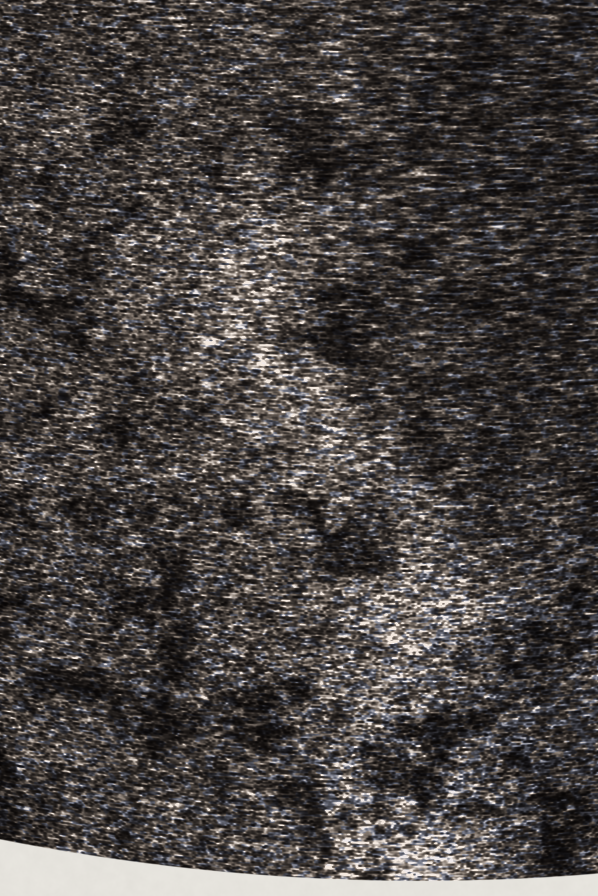
This texture is drawn by a WebGL 2 fragment shader. Its source:

```glsl
#version 300 es
precision highp float;

uniform vec2 u_resolution;
out vec4 fragColor;

#define STREAK_FREQ vec2(115.0, 430.0)
#define DASH_FREQ vec2(60.0, 375.0)
#define SPECKLE_FREQ vec2(290.0, 460.0)
#define BLOTCH_FREQ 21.0
#define GRAIN_CONTRAST 0.74
#define BASE_LOG_TONE -1.58
#define SHOULDER 0.22
#define WARM_TINT vec3(1.07, 0.99, 0.91)
#define COOL_TINT vec3(0.93, 0.98, 1.11)
#define BRIGHT_TINT vec3(1.02, 0.99, 0.96)
#define PAPER_COLOR vec3(0.90, 0.89, 0.865)

float hash(vec2 p) {
    return fract(sin(dot(p, vec2(127.1, 311.7))) * 43758.5453);
}

float noise(vec2 p) {
    vec2 cell = floor(p);
    vec2 f = fract(p);
    f = f * f * (3.0 - 2.0 * f);
    float low = mix(hash(cell), hash(cell + vec2(1.0, 0.0)), f.x);
    float high = mix(hash(cell + vec2(0.0, 1.0)), hash(cell + vec2(1.0, 1.0)), f.x);
    return mix(low, high, f.y);
}

// One line of scratches, shifted by a random phase
float scratchRow(float x, float row) {
    x += 37.0 * hash(vec2(row, 3.0));
    float cell = floor(x);
    float f = smoothstep(0.0, 1.0, x - cell);
    return mix(hash(vec2(cell, row)), hash(vec2(cell + 1.0, row)), f);
}

float scratches(vec2 p) {
    float row = floor(p.y);
    float f = smoothstep(0.0, 1.0, p.y - row);
    return mix(scratchRow(p.x, row), scratchRow(p.x, row + 1.0), f) - 0.5;
}

// Turned octaves keep the patches free of axis alignment
float clouds(vec2 p) {
    float sum = 0.0;
    float weight = 0.5;
    for (int i = 0; i < 4; i++) {
        sum += weight * (noise(p) - 0.5);
        p = mat2(1.6, 1.2, -1.2, 1.6) * p + vec2(17.3, 9.1);
        weight *= 0.65;
    }
    return sum;
}

// Soft diagonal sheen that brightens toward the foot
float sheen(vec2 p) {
    float center = 0.26 + 0.18 * (1.0 - smoothstep(0.28, 0.75, p.y));
    float offset = (p.x - center + 0.10 * clouds(p * 9.0)) / mix(0.11, 0.085, p.y);
    float strength = 0.75 - 0.55 * smoothstep(0.62, 0.85, p.y);
    strength += 0.75 * (1.0 - smoothstep(0.02, 0.17, p.y));
    vec2 hotspot = (p - vec2(0.268, 0.68)) / vec2(0.022, 0.03);
    vec2 lowspot = (p - vec2(0.49, 0.325)) / vec2(0.05, 0.045);
    return strength * exp(-offset * offset)
         + 0.5 * exp(-dot(hotspot, hotspot))
         + 0.6 * exp(-dot(lowspot, lowspot));
}

// Large scale light, in units of the log tone
float lighting(vec2 p) {
    float rightUpper = smoothstep(0.33, 0.62, p.x) * smoothstep(0.3, 0.6, p.y);
    float leftSide = 1.0 - smoothstep(0.25, 0.55, p.x);
    float wear = 1.0 - 0.75 * max(rightUpper, smoothstep(0.7, 1.0, p.y));
    float blotch = clouds(p * BLOTCH_FREQ);
    float holes = smoothstep(0.06, 0.24, -blotch);
    return sheen(p) + 0.12 * leftSide - 0.4 * rightUpper
         + wear * (1.2 * blotch - 1.1 * holes);
}

// Fine horizontal scratches mixed with short flecks
float grain(vec2 q, float dashAmount) {
    return 2.3 * scratches(q * STREAK_FREQ)
         + mix(1.1, 2.6, dashAmount) * scratches(q * DASH_FREQ + 41.0)
         + mix(2.7, 1.7, dashAmount) * scratches(q * SPECKLE_FREQ + 83.0);
}

void main() {
    vec2 p = gl_FragCoord.xy / u_resolution.y;
    float pixel = 1.0 / u_resolution.y;

    // Scratches follow the curve of the lower rim
    float sag = 0.21 * (p.x - 0.47) * (p.x - 0.47);
    vec2 q = vec2(p.x, p.y - sag * (1.0 - 0.65 * p.y));
    float dashAmount = smoothstep(0.1, 0.5, p.x) * smoothstep(0.25, 0.8, p.y);

    // Dark worn surface with soft limited highlights
    float tone = lighting(p) + grain(q, dashAmount);
    float glint = exp(BASE_LOG_TONE + GRAIN_CONTRAST * tone);
    float luminance = min(glint / (1.0 + SHOULDER * glint), 0.92);
    float coolBias = 0.10 * smoothstep(0.3, 0.65, p.x) - 0.08 * smoothstep(0.2, 0.5, p.y);
    float cool = smoothstep(0.02, 0.2, scratches(q * vec2(130.0, 310.0) + 131.0) + coolBias);
    vec3 tint = mix(WARM_TINT, COOL_TINT, cool);
    tint = mix(tint, BRIGHT_TINT, 0.8 * smoothstep(0.4, 0.8, luminance));
    vec3 color = luminance * tint + vec3(0.014, 0.006, 0.006);

    // Pale paper below the rim
    float rim = p.y - sag - 0.017;
    vec3 paper = PAPER_COLOR + 0.025 * clouds(p * 90.0);
    color = mix(paper, color, smoothstep(-pixel, pixel, rim));

    fragColor = vec4(clamp(color, 0.0, 1.0), 1.0);
}
```
